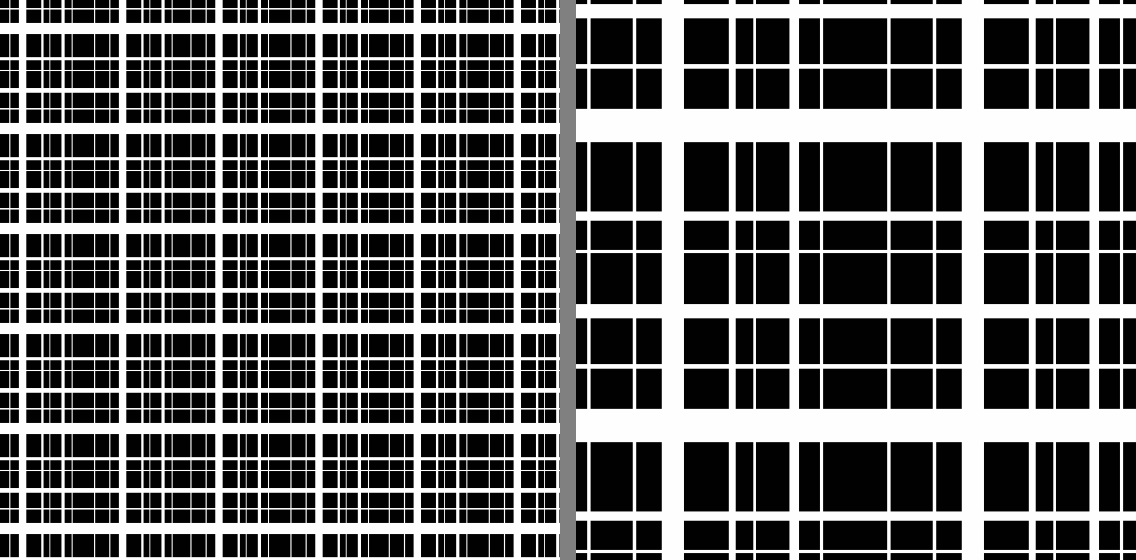
Left, the full canvas; right, a detail of the centre.
Write a Shadertoy shader that draws this pattern.

```glsl
const float REPEATS = 5.6;              // nominal cells per canvas height
const vec2 FIRST_BAND = vec2(0.226, 0.285); // first band centres, from top left
const vec3 GROUND = vec3(0.005);
const vec3 STRIPE = vec3(0.995);

// Stripes as (offset from the main band, width), in cells
const int ROW_COUNT = 5;
const vec2 ROWS[ROW_COUNT] = vec2[](
    vec2(0.0, 0.111), vec2(0.302, 0.031), vec2(0.420, 0.0105),
    vec2(0.619, 0.0475), vec2(0.803, 0.0155));
const int COLUMN_COUNT = 7;
const vec2 COLUMNS[COLUMN_COUNT] = vec2[](
    vec2(0.0, 0.074), vec2(0.198, 0.023), vec2(0.2725, 0.009),
    vec2(0.4045, 0.032), vec2(0.4955, 0.0105),
    vec2(-0.280, 0.0115), vec2(-0.128, 0.0115));

// Amount by which the gap after each column band falls short of a cell
const int BAND_COUNT = 6;
const float GAP_TRIM[BAND_COUNT] = float[](0.0, 0.0364, 0.0, 0.0165, 0.0, 0.0);

// Share of a pixel covered by a stripe, d away from its centre
float stripeCoverage(float d, float width, float pixel) {
    float lo = max(d - 0.5 * pixel, -0.5 * width);
    float hi = min(d + 0.5 * pixel, 0.5 * width);
    return max(hi - lo, 0.0) / pixel;
}

// Horizontal stripes on an even repeat
float rowCoverage(float y, float pixel) {
    float cover = 0.0;
    for (int i = 0; i < ROW_COUNT; i++) {
        float d = fract(y - ROWS[i].x + 0.5) - 0.5;
        cover = max(cover, stripeCoverage(d, ROWS[i].y, pixel));
    }
    return cover;
}

// Vertical stripes grouped around unevenly spaced bands
float columnCoverage(float x, float pixel) {
    float cover = 0.0;
    float band = 0.0;
    for (int k = 0; k < BAND_COUNT; k++) {
        for (int i = 0; i < COLUMN_COUNT; i++) {
            float d = x - band - COLUMNS[i].x;
            cover = max(cover, stripeCoverage(d, COLUMNS[i].y, pixel));
        }
        band += 1.0 - GAP_TRIM[k];
    }
    return cover;
}

void mainImage(out vec4 fragColor, in vec2 fragCoord) {
    vec2 uv = fragCoord / iResolution.y;
    vec2 cell = vec2(uv.x, 1.0 - uv.y) * REPEATS - FIRST_BAND;
    float pixel = REPEATS / iResolution.y;

    // Union of both stripe sets
    float gaps = (1.0 - rowCoverage(cell.y, pixel)) * (1.0 - columnCoverage(cell.x, pixel));
    fragColor = vec4(mix(STRIPE, GROUND, gaps), 1.0);
}
```
